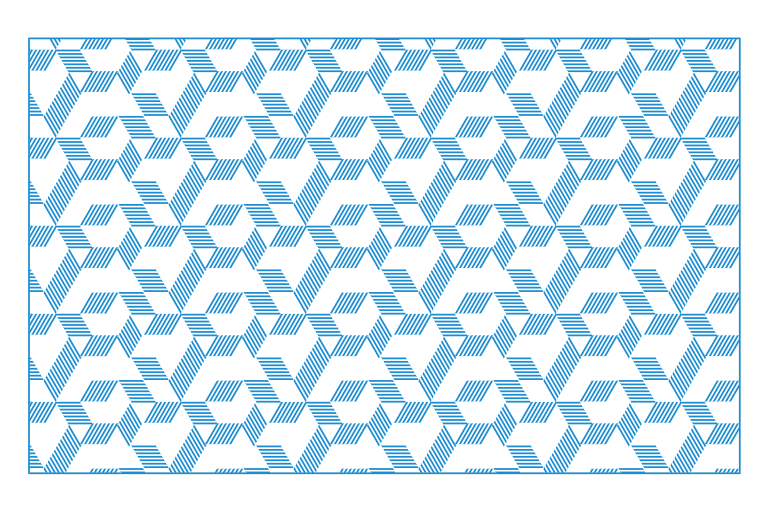
This pattern is drawn by a Shadertoy shader. Its source:

```glsl
const vec3 PAPER = vec3(0.995, 1.0, 0.995);
const vec3 INK = vec3(0.11, 0.55, 0.82);

// Lengths are in tile edges; the canvas is CANVAS_WIDTH edges wide.
const float CANVAS_WIDTH = 30.73;
const vec2 CELL = vec2(5.0, 3.523);
const vec2 CELL_ORIGIN = vec2(12.24, 11.42);
const vec2 FRAME_CENTRE = vec2(15.38, 10.25);
const vec2 FRAME_HALF = vec2(14.22, 8.70);
const float STROKE_HALF = 0.035;

// Directions of the tile edges
const vec2 RIGHT = vec2(0.97, 0.0);
const vec2 RISE = vec2(0.48, 0.83);
const vec2 FALL = vec2(0.48, -0.83);

float boxDistance(vec2 p, vec2 halfSize) {
    vec2 d = abs(p) - halfSize;
    return length(max(d, 0.0)) + min(max(d.x, d.y), 0.0);
}

// Repeated parallelogram of strokes, spaced evenly along the across side
float hatchedTile(vec2 p, vec2 corner, vec2 stroke, vec2 across, float gaps) {
    vec2 rel = p - corner - 0.5 * (stroke + across);
    rel -= CELL * round(rel / CELL);

    mat2 sides = mat2(stroke, across);
    float area = abs(determinant(sides));
    vec2 uv = inverse(sides) * rel;

    float row = (uv.y + 0.5) * gaps;
    float nearest = clamp(round(row), 0.0, gaps);
    float spacing = area / (length(stroke) * gaps);
    float toStroke = abs(row - nearest) * spacing - STROKE_HALF;
    float toEnds = (abs(uv.x) - 0.5) * area / length(across);
    return max(toStroke, toEnds);
}

float tilePattern(vec2 p) {
    // Level strokes
    float d = hatchedTile(p, vec2(0.0, 0.0), RIGHT, FALL, 6.0);
    d = min(d, hatchedTile(p, vec2(2.53, 0.87), RIGHT, FALL, 6.0));
    d = min(d, hatchedTile(p, vec2(3.04, -1.75), RIGHT, FALL, 6.0));
    // Rising strokes
    d = min(d, hatchedTile(p, vec2(1.0, 0.05), RISE, RIGHT, 6.0));
    d = min(d, hatchedTile(p, vec2(1.0, -1.66), RISE, RIGHT, 6.0));
    d = min(d, hatchedTile(p, vec2(-1.43, -0.80), RISE, RIGHT, 6.0));
    // Falling strokes: a short and a long tile
    d = min(d, hatchedTile(p, vec2(2.94, -0.06), FALL, -RISE, 6.0));
    d = min(d, hatchedTile(p, vec2(0.51, -0.92), FALL, -2.05 * RISE, 12.0));
    return d;
}

void mainImage(out vec4 fragColor, in vec2 fragCoord) {
    float pixel = CANVAS_WIDTH / iResolution.x;
    vec2 p = fragCoord * pixel;

    // Pattern clipped to the frame, then the frame line
    float frame = boxDistance(p - FRAME_CENTRE, FRAME_HALF);
    float d = max(tilePattern(p - CELL_ORIGIN), frame);
    d = min(d, abs(frame) - STROKE_HALF);

    float coverage = clamp(0.5 - d / pixel, 0.0, 1.0);
    fragColor = vec4(mix(PAPER, INK, coverage), 1.0);
}
```
